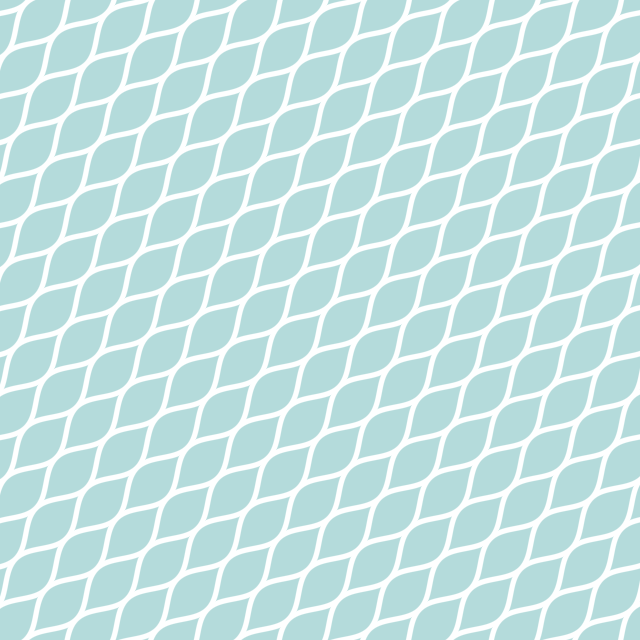
This pattern is drawn by a WebGL 1 fragment shader. Its source:

```glsl
precision highp float;
// Diagonal ogee lattice: white wavy lines enclosing pale teal leaves.
// Two mirrored families of cosine waves run along the rising diagonal and
// touch at their crests; each square tile holds 21 leaves on a sheared grid.

uniform vec2 u_resolution;

const float TILE = 0.3314;        // side of the square repeat
const float HALF_LINE = 0.0041;   // half the line width

// Distance to one family of waves; side is +1 or -1 for the mirrored pair.
float waveDistance(vec2 leaf, float side) {
  float spacing = TILE * 1.41421 / 7.0;
  float angle = 6.28319 * leaf.x;
  float crest = side * 0.25 * (1.0 + cos(angle));
  float offset = abs(fract(leaf.y - crest + 0.5) - 0.5) * spacing;

  // Divide by the gradient length so the line keeps an even width.
  float slope = 0.25 * 6.28319 * sin(angle) * 3.0 / 7.0;
  return offset / sqrt(1.0 + slope * slope);
}

void main() {
  float scale = min(u_resolution.x, u_resolution.y);
  vec2 p = (gl_FragCoord.xy / scale - vec2(0.4902, 0.5452)) / TILE;

  // Leaf axes: x counts wave periods, y counts leaf widths.
  vec2 leaf = vec2(1.5 * (p.x + p.y), 3.5 * (p.x - p.y));
  float d = min(waveDistance(leaf, 1.0), waveDistance(leaf, -1.0));

  float edge = 0.75 / scale;
  float line = 1.0 - smoothstep(HALF_LINE - edge, HALF_LINE + edge, d);

  vec3 teal = vec3(0.706, 0.859, 0.859);
  vec3 white = vec3(0.995, 1.0, 1.0);
  gl_FragColor = vec4(mix(teal, white, line), 1.0);
}
```
